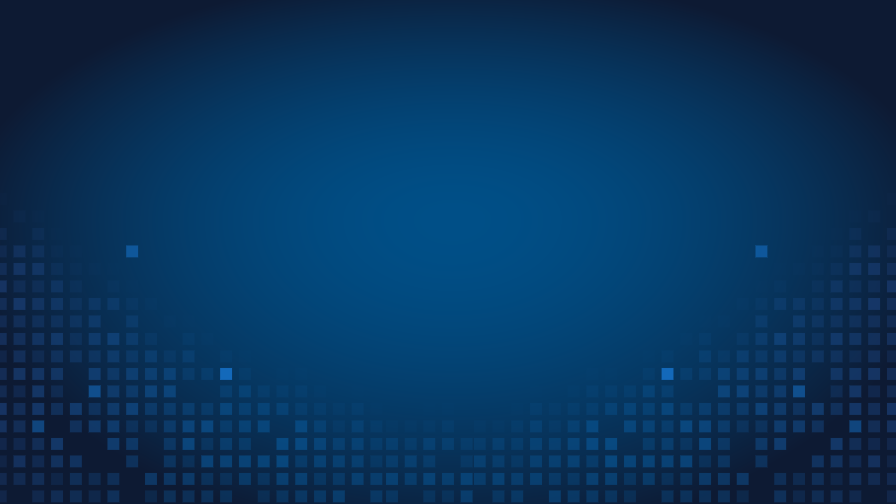
Give the GLSL for this background, as a WebGL 2 fragment shader.

```glsl
#version 300 es
precision highp float;
// Deep blue elliptical glow above a mirrored, bowl-shaped field of small squares.

uniform vec2 u_resolution;
out vec4 outColor;

// Lengths are fractions of the canvas height; the design is 16:9.
const float ASPECT = 16.0 / 9.0;
const vec3 NAVY = vec3(0.052, 0.102, 0.200);
const vec3 GLOW = vec3(0.000, 0.310, 0.530);
const vec2 GLOW_CENTER = vec2(0.898, 0.565);
const float GLOW_WIDTH = 0.865;
const float GLOW_ABOVE = 0.434;
const float GLOW_BELOW = 0.570;

const vec3 SQUARE_OUTER = vec3(0.095, 0.220, 0.420);
const vec3 SQUARE_INNER = vec3(0.030, 0.320, 0.560);
const vec3 ACCENT = vec3(0.075, 0.410, 0.730);
const vec2 PITCH = vec2(0.03727, 0.03472);
const float HALF_SIZE = 0.0118;
const float FIRST_COLUMN = 0.0014;
const float TOP_ROW = 0.6053;
const float MIRROR_SUM = 1.7731;
const float MIDDLE_LEFT = 0.7627;
const float MIDDLE_RIGHT = 0.9410;
const float MIDDLE_FIRST = 0.7778;
const float MIDDLE_INDEX = 21.0;
const float MIDDLE_PITCH = 0.0370;
const float BOWL_DEPTH = 13.0;
const float BOWL_COLUMNS = 24.0;

// Accent squares: column, row, strength.
const vec3 ACCENTS[4] = vec3[4](
    vec3(7.0, 3.0, 0.65), vec3(12.0, 10.0, 1.0),
    vec3(5.0, 11.0, 0.62), vec3(2.0, 13.0, 0.55));

float hash(vec2 p) {
    return fract(sin(dot(p, vec2(127.1, 311.7))) * 43758.5453);
}

vec3 background(vec2 p) {
    vec2 d = p - GLOW_CENTER;
    float height = d.y > 0.0 ? GLOW_ABOVE : GLOW_BELOW;
    float r = length(d / vec2(GLOW_WIDTH, height));
    float light = max(0.0, 1.0 - 0.81 * pow(r, 1.8));
    return mix(NAVY, GLOW, light);
}

// Returns the column index and the horizontal offset from its center.
vec2 columnAt(float x) {
    bool middle = x > MIDDLE_LEFT && x < MIDDLE_RIGHT;
    float side = x < MIDDLE_RIGHT ? x : MIRROR_SUM - x;
    float pitch = middle ? MIDDLE_PITCH : PITCH.x;
    float start = middle ? MIDDLE_FIRST : FIRST_COLUMN;
    float index = round((side - start) / pitch);
    float offset = side - start - index * pitch;
    return vec2(middle ? index + MIDDLE_INDEX : index, offset);
}

// Opacity of a square: faint at the rim of the bowl, stronger below it.
float squareOpacity(vec2 cell) {
    float across = clamp(1.0 - cell.x / BOWL_COLUMNS, 0.0, 1.0);
    float rim = BOWL_DEPTH * (1.0 - pow(across, 1.6)) - 0.3;
    float depth = cell.y - rim + hash(cell.xx + 3.7) - 0.5;
    float fade = smoothstep(-1.0, 4.0, depth) * step(-0.5, depth);
    float present = step(0.10, hash(cell + 11.3));
    float bottomFade = 1.0 - 0.35 * smoothstep(14.0, 17.0, cell.y);
    return fade * present * bottomFade * mix(0.35, 0.85, hash(cell));
}

void main() {
    vec2 p = gl_FragCoord.xy / u_resolution * vec2(ASPECT, 1.0);
    vec3 color = background(p);

    // Locate the grid cell and its square.
    vec2 column = columnAt(p.x);
    float row = round((TOP_ROW - p.y) / PITCH.y);
    vec2 cell = vec2(column.x, row);
    vec2 offset = vec2(column.y, TOP_ROW - p.y - row * PITCH.y);
    float edge = max(abs(offset.x), abs(offset.y)) - HALF_SIZE;
    float aa = 0.6 / u_resolution.y;
    float square = 1.0 - smoothstep(-aa, aa, edge);

    // Tint the squares and lift the accents.
    vec3 tint = mix(SQUARE_OUTER, SQUARE_INNER, clamp(cell.x / 13.0, 0.0, 1.0));
    float opacity = squareOpacity(cell);
    for (int i = 0; i < 4; i++) {
        if (distance(cell, ACCENTS[i].xy) < 0.5) {
            tint = ACCENT;
            opacity = ACCENTS[i].z;
        }
    }
    outColor = vec4(mix(color, tint, square * opacity), 1.0);
}
```
